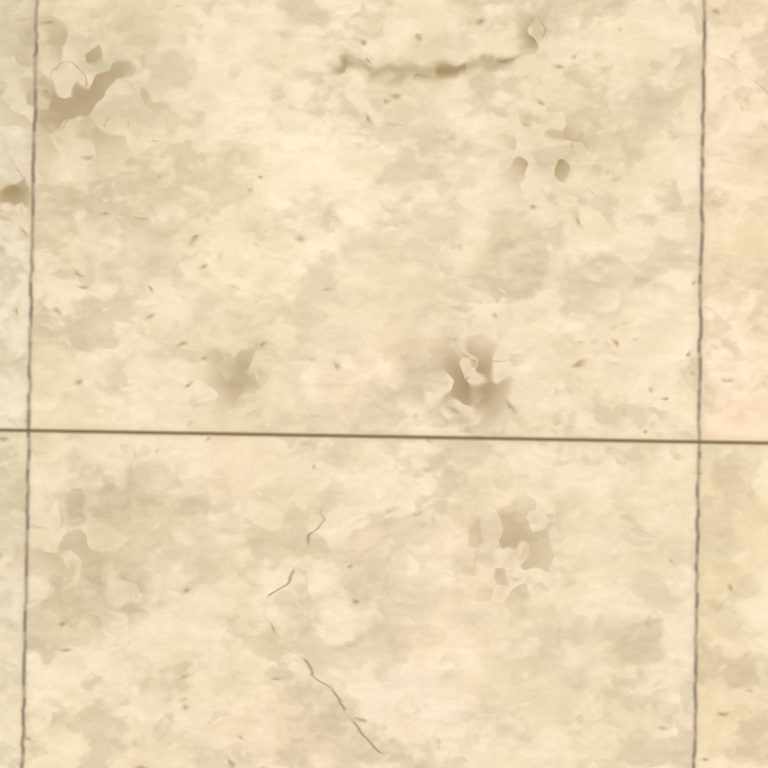
Give the GLSL for this texture, as a three.js fragment shader.

```glsl
varying vec2 vUv;

const vec3 CREAM = vec3(0.970, 0.900, 0.780);
const vec3 GOLD = vec3(0.95, 0.87, 0.72);
const vec3 SHADE = vec3(0.90, 0.83, 0.70);
const vec3 DUSK = vec3(0.83, 0.76, 0.63);
const vec3 CHIP = vec3(1.0, 0.95, 0.84);
const vec3 PIT = vec3(0.60, 0.50, 0.34);
const vec3 CRACK = vec3(0.60, 0.53, 0.47);
const vec3 JOINT_ACROSS = vec3(0.45, 0.38, 0.25);
const vec3 JOINT_DOWN = vec3(0.54, 0.48, 0.42);
const vec3 WARMTH = vec3(0.016, -0.002, -0.008);
const vec2 TILE = vec2(0.875, 0.87);
const vec2 CORNER = vec2(0.029, 0.440);
const vec2 SKEW = vec2(0.019, -0.017);
const float JOINT_WIDTH = 0.0042;
const float EDGE = 0.0028;

vec2 hash2(vec2 p) {
  return fract(sin(vec2(dot(p, vec2(127.1, 311.7)), dot(p, vec2(269.5, 183.3)))) * 43758.5);
}

// Cellular noise: random cell values blended by distance
float cells(vec2 p) {
  vec2 base = floor(p), f = p - base;
  float sum = 0.0, total = 0.0;
  for (int k = 0; k < 9; k++) {
    vec2 o = vec2(mod(float(k), 3.0), floor(float(k) / 3.0 + 0.01)) - 1.0;
    vec2 d = o + hash2(base + o) - f;
    float w = exp(-6.0 * dot(d, d));
    sum += w * hash2(base + o + 41.3).x;
    total += w;
  }
  return sum / total;
}

// Layered cells, finer layers kept strong for a granular look
float clouds(vec2 p) {
  float sum = 0.0, amp = 0.40;
  for (int k = 0; k < 4; k++) {
    sum += amp * cells(p);
    p = p * 2.0 + 17.3;
    amp *= 0.7;
  }
  return sum / 1.013;
}

// Scattered soft slivers, one candidate per cell
float flecks(vec2 p, float density) {
  vec2 base = floor(p), f = p - base;
  float best = 0.0;
  for (int k = 0; k < 9; k++) {
    vec2 o = vec2(mod(float(k), 3.0), floor(float(k) / 3.0 + 0.01)) - 1.0;
    vec2 h = hash2(base + o), r = hash2(base + o + 73.7);
    vec2 d = o + h - f;
    float a = (r.x - 0.6) * 1.6, c = cos(a), s = sin(a);
    d = vec2(c * d.x + s * d.y, c * d.y - s * d.x) / vec2(0.2 + 0.35 * h.x, 0.12 + 0.13 * h.y);
    best = max(best, step(r.y, density) * exp(-2.0 * dot(d, d)));
  }
  return best;
}

float line(float d, float width) {
  return 1.0 - smoothstep(0.5 * width - EDGE, 0.5 * width + EDGE, abs(d));
}

float spot(float x, float y, float radius) {
  vec2 d = (vUv - vec2(x, y)) / radius;
  return exp(-dot(d, d));
}

void main() {
  // Slightly skewed tile grid
  vec2 p = vUv, grid = (p - CORNER - SKEW * p.yx) / TILE;
  grid.x += 0.006 * p.y * grid.x;
  vec2 id = floor(grid), gap = (fract(grid + 0.5) - 0.5) * TILE;
  vec2 q = p + id * 5.7;
  vec2 warp = vec2(cells(q * 40.0), cells(q * 40.0 + 31.0)) - 0.5;
  q += 0.009 * warp;
  vec2 stone = q * vec2(1.0, 1.3);
  // Mottled stone with broad light and dark areas
  vec3 col = mix(SHADE, CREAM, smoothstep(0.34, 0.56, clouds(stone * 9.0)));
  col = mix(col, GOLD, 0.6 * smoothstep(0.46, 0.6, clouds(stone * 8.0 + 9.0)));
  col = mix(col, DUSK, 0.55 * smoothstep(0.53, 0.72, clouds(stone * 13.0 + 23.0)));
  col += (cells(q * 5.0 + 3.0) - 0.5) * vec3(0.016, -0.006, 0.014) + WARMTH * id.x;
  col += 0.09 * (clouds(stone * vec2(36.0, 48.0)) - 0.5);
  col += 0.03 * (spot(0.45, 0.53, 0.12) + spot(0.6, 0.24, 0.1) + spot(0.36, 0.72, 0.15)
    + spot(0.98, 0.5, 0.12) - spot(0.1, 0.83, 0.16) - spot(0.15, 0.27, 0.12) - spot(0.57, 0.55, 0.07));
  // Pale chips and brown pits, frayed by the grain
  float rough = smoothstep(0.35, 0.65, cells(q * 5.0 + 12.0));
  float fray = smoothstep(0.25, 0.7, cells(q * 90.0));
  col = mix(col, CHIP, 0.45 * fray * flecks(q * 42.0, 0.15 + 0.2 * rough));
  col = mix(col, PIT, 0.5 * fray * flecks(q * 42.0 + 8.0, 0.03 + 0.10 * rough));
  // Stain clusters with broken veins
  float cluster = spot(0.71, 0.80, 0.045) + spot(0.615, 0.50, 0.05) + 0.8 * spot(0.10, 0.89, 0.085)
    + 0.7 * spot(0.31, 0.51, 0.04) + spot(0.70, 0.955, 0.02) + 0.5 * spot(0.67, 0.28, 0.07)
    + 0.7 * spot(0.15, 0.22, 0.03) + spot(0.015, 0.755, 0.03) + 0.4 * spot(0.09, 0.31, 0.08);
  cluster = min(cluster, 1.0);
  float blot = smoothstep(0.45, 0.74, cells(q * 48.0 + 4.0));
  float vein = 1.0 - smoothstep(0.0, 0.12, abs(cells(q * 24.0 + 6.0) - 0.5));
  col = mix(col, DUSK, 0.3 * cluster);
  col = mix(col, PIT, cluster * max(0.75 * blot, 0.45 * vein * fray));
  // Long upper streak
  float bow = p.x - 0.54, streak = p.y - 0.902 - 1.4 * bow * bow + 0.018 * warp.y;
  float span = smoothstep(0.42, 0.45, p.x) * (1.0 - smoothstep(0.65, 0.70, p.x));
  col = mix(col, PIT, span * exp(-streak * streak / 0.00007) * (0.4 + 0.35 * blot));
  // Kinked crack below and hairline at the right
  float drop = p.y - 0.2, path = 0.345 + max(0.55 * drop, -0.8 * drop);
  path += 0.03 * cells(vec2(p.y * 26.0, 3.0)) + 0.012 * cells(vec2(p.y * 70.0, 8.0)) - 0.021;
  float crack = line((p.x - path) * 0.78, 0.0016) * (1.0 - smoothstep(0.29, 0.36, p.y));
  float hair = line((p.y - 0.93 + 0.7 * (p.x - 0.93)) * 0.82 + 0.005 * warp.x, 0.0008);
  crack = max(crack, 0.5 * hair * smoothstep(0.925, 0.94, p.x));
  col = mix(col, CRACK, crack * smoothstep(0.1, 0.65, cells(p * 45.0)));
  // Joints: a steady one across, worn and speckled ones down
  gap.x += 0.0025 * (cells(p.yx * vec2(70.0, 9.0)) - 0.5);
  float wear = 0.5 + 0.38 * smoothstep(0.25, 0.75, cells(p.yx * vec2(75.0, 8.0) + 2.0));
  vec2 shoulder = exp(-gap * gap / 0.00004);
  col = mix(col, DUSK, 0.35 * max(shoulder.x, shoulder.y));
  col = mix(col, JOINT_DOWN, wear * line(gap.x, JOINT_WIDTH));
  col = mix(col, JOINT_ACROSS, 0.9 * line(gap.y, JOINT_WIDTH * 0.9));
  gl_FragColor = vec4(clamp(col, 0.0, 1.0), 1.0);
}
```
